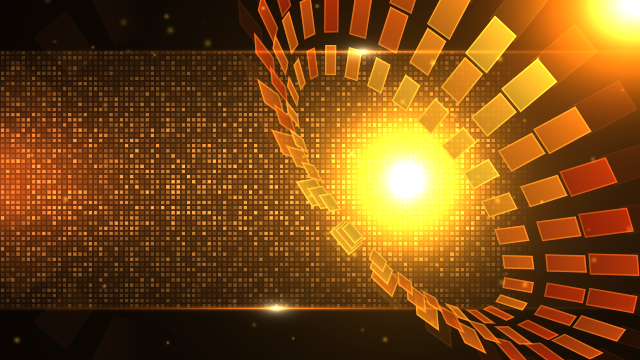
Reproduce this background procedurally as a WebGL 1 fragment shader.

```glsl
precision highp float;
// A tilted funnel of glowing tiles around a golden sun, over a band of twinkling square dots.
uniform vec2 u_resolution;

const vec2 SUN_POS = vec2(1.13, 0.5);
const vec2 CORNER_POS = vec2(1.765, 0.99);
const vec2 TOP_FLARE = vec2(1.007, 0.856);
const vec2 LOW_FLARE = vec2(0.768, 0.1435);
const vec3 DARK = vec3(0.035, 0.017, 0.007);
const vec3 BROWN = vec3(0.27, 0.145, 0.04);
const vec3 EMBER = vec3(0.78, 0.16, 0.03);
const vec3 AMBER = vec3(0.95, 0.46, 0.08);
const vec3 GOLD = vec3(1.0, 0.80, 0.20);
const vec3 CREAM = vec3(1.0, 0.92, 0.70);
const float DOT_PITCH = 0.01435;
const float TILE_COUNT = 26.0;
const float TAU = 6.28319;
// Funnel: point shared by all rings, long and short axis, radii and their growth per ring
const vec2 FUNNEL_POS = vec2(0.979, 0.354);
const vec2 LONG_AXIS = vec2(0.64, -0.768);
const vec2 SHORT_AXIS = vec2(0.768, 0.64);
const vec2 RING_RADII = vec2(0.435, 0.192);
const vec2 RING_GROWTH = vec2(0.1065, 0.0637);

float hash(vec2 p) {
  p = fract(p * vec2(0.1031, 0.1137));
  p += dot(p, p.yx + 33.33);
  return fract((p.x + p.y) * p.x * 7.31);
}

float cross2(vec2 a, vec2 b) { return a.x * b.y - a.y * b.x; }

float bell(float x, float width) { return exp(-x * x / (width * width)); }

// Square dots with a random brightness per cell
float dotGrid(vec2 p, float aa) {
  vec2 cell = p / DOT_PITCH;
  vec2 local = abs(fract(cell) - 0.5);
  float edge = aa / DOT_PITCH;
  float mask = 1.0 - smoothstep(0.32 - edge * 0.5, 0.32 + edge * 0.5, max(local.x, local.y));
  float level = hash(floor(cell) + 7.0);
  return mask * (0.18 + 0.95 * level * level);
}

// Soft drifting sparks, one at most per cell
float sparks(vec2 p, float size) {
  vec2 id = floor(p / size);
  vec2 spot = 0.2 + 0.6 * vec2(hash(id + 3.0), hash(id + 19.0));
  float level = hash(id + 41.0);
  float d = length(fract(p / size) - spot) * size;
  return smoothstep(0.45, 1.0, level) * bell(d, 0.003 + 0.006 * hash(id + 57.0));
}

// Thin bright line with a hot point
vec3 lineFlare(vec2 p, vec2 pos) {
  vec2 d = p - pos;
  float line = exp(-abs(d.y) * 330.0) * (0.75 * bell(d.x, 0.25) + 0.28 * bell(d.x, 0.75));
  float spot = exp(-length(d * vec2(0.45, 1.0)) * 95.0);
  return AMBER * line + CREAM * spot * 1.3;
}

// Dim tiles on a wide circle at the left
float ghostTiles(vec2 p) {
  vec2 d = p - vec2(0.5, 0.5);
  float slot = abs(fract(atan(d.y, d.x) * 18.0 / TAU) - 0.5) * 0.17;
  float box = max(slot - 0.052, abs(length(d) - 0.49) - 0.075);
  return (1.0 - smoothstep(-0.003, 0.003, box)) * (1.0 - smoothstep(0.28, 0.42, p.x));
}

vec3 funnelTiles(vec3 col, vec2 p, float aa) {
  vec2 q = vec2(dot(p - FUNNEL_POS, LONG_AXIS), dot(p - FUNNEL_POS, SHORT_AXIS));
  float turn = TAU / TILE_COUNT;
  for (int ring = 3; ring >= 0; ring--) {
    float k = float(ring);
    vec2 radii = RING_RADII + RING_GROWTH * k;
    vec2 halfSize = vec2(0.32 + 0.1 * k, 0.27);
    for (int i = 0; i < 26; i++) {
      float angle = TAU * 0.25 + float(i) * turn;
      float c = cos(angle), s = sin(angle);
      // Parallelogram spanned by the outward and along-ring directions
      float rim = 0.05 * pow(0.5 - 0.5 * s, 3.0);
      vec2 outward = vec2(RING_GROWTH.x * c, RING_GROWTH.y * (1.0 + s) - rim);
      vec2 along = vec2(-radii.x * s, radii.y * c) * turn;
      vec2 center = vec2(radii.x * c, radii.y * (1.0 + s) - rim * k * 0.22);
      vec2 w = q - center;
      float area = cross2(outward, along);
      vec2 uv = vec2(cross2(w, along), cross2(outward, w)) / area;
      vec2 gap = (abs(uv) - halfSize) * abs(area) / vec2(length(along), length(outward));
      float d = max(gap.x, gap.y);
      // Tiles are hot near the sun and upper right, red far away
      vec2 pos = FUNNEL_POS + LONG_AXIS * center.x + SHORT_AXIS * center.y;
      float heat = max(bell(length(pos - SUN_POS), 0.36), bell(length(pos - vec2(1.4, 0.84)), 0.22));
      heat = clamp(heat + 0.3 * hash(vec2(float(i) + 5.0, k + 11.0)) - 0.05, 0.0, 1.0);
      vec3 body = mix(mix(EMBER, AMBER, smoothstep(0.0, 0.5, heat)), GOLD, smoothstep(0.4, 1.0, heat));
      body *= 0.86 + 0.25 * uv.x;
      float border = smoothstep(-0.006, -0.002, d);
      body = mix(body, body * 1.15 + vec3(0.14, 0.16, 0.04), border);
      float alpha = ring == 3 ? 0.12 : 0.84;
      col = mix(col, body, alpha * (1.0 - smoothstep(-aa * 0.6, aa * 0.6, d)));
    }
  }
  return col;
}

void main() {
  vec2 p = gl_FragCoord.xy / u_resolution.y;
  p.x *= 1.77778 * u_resolution.y / u_resolution.x;
  float aa = 1.0 / u_resolution.y;

  // Dark ground, brown band and left ember glow
  float band = smoothstep(0.135, 0.15, p.y) * (1.0 - smoothstep(0.85, 0.865, p.y));
  float middle = bell(p.y - 0.5, 0.28);
  float leftGlow = bell(length((p - vec2(0.0, 0.5)) * vec2(0.8, 1.3)), 0.22);
  float reach = bell(p.x - 0.75, 0.75);
  vec3 col = DARK + BROWN * band * (0.13 + 0.7 * middle * reach);
  col += vec3(0.5, 0.19, 0.05) * leftGlow * band;
  float dots = dotGrid(p, aa) * band * (0.08 + 0.85 * middle) * (1.0 - smoothstep(1.25, 1.5, p.x));
  col += mix(vec3(1.0, 0.66, 0.27), vec3(1.0, 0.5, 0.22), leftGlow) * dots * 0.8;
  col += BROWN * ghostTiles(p) * 0.14;

  // Sun
  float sunDist = length(p - SUN_POS);
  col += vec3(1.0, 0.64, 0.13) * (1.75 * bell(sunDist, 0.165) + 0.75 * exp(-sunDist * 4.2));
  col += CREAM * 1.6 * bell(sunDist, 0.06);

  col = funnelTiles(col, p, aa);

  // Corner light, line flares and sparks
  float cornerDist = length((p - CORNER_POS) * vec2(0.88, 1.1));
  col += vec3(1.0, 0.48, 0.06) * (1.5 * bell(cornerDist, 0.23) + 0.5 * exp(-cornerDist * 3.8));
  col += CREAM * 1.4 * bell(cornerDist, 0.085);
  col += lineFlare(p, TOP_FLARE) + lineFlare(p, LOW_FLARE);
  col += GOLD * 0.4 * (sparks(p, 0.13) + sparks(p + 0.37, 0.19));

  gl_FragColor = vec4(clamp(col, 0.0, 1.0), 1.0);
}
```
